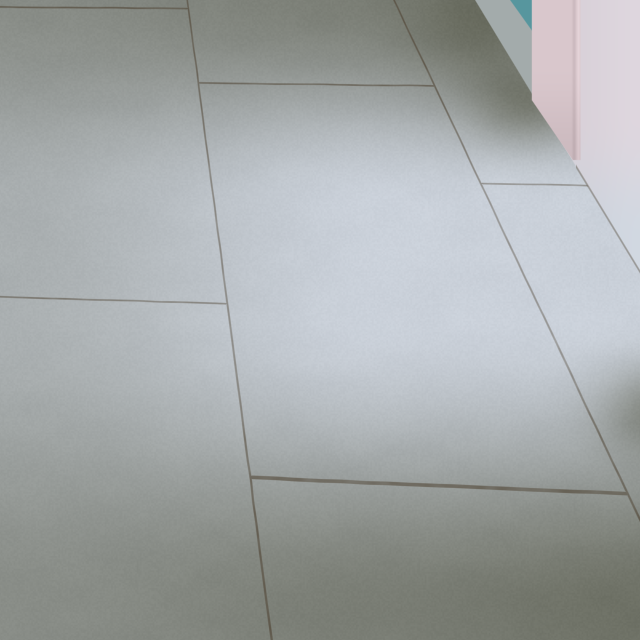
This texture is drawn by a Shadertoy shader. Its source:

```glsl
// A floor of large matt grey tiles in staggered columns, seen in perspective.
// Each point is projected onto the floor plane, where joints lie on a regular grid;
// a soft window glare, some shadows and a door foot at the upper right complete it.

const vec2 VANISH = vec2(0.1686, -0.945);   // vanishing point of the long joints, y down
const float HORIZON_TILT = 0.0407;
const float CROSS_TILT = 0.0499;            // convergence of the cross joints
const float TILE_WIDTH = 0.3333;
const float TILE_LENGTH = 0.3375;
const float FLOOR_EDGE = 1.385;             // right border, in tile widths

const vec3 TILE_DARK = vec3(0.38, 0.39, 0.335);
const vec3 TILE_LIGHT = vec3(0.80, 0.826, 0.862);
const vec3 JOINT = vec3(0.35, 0.315, 0.26);
const vec3 DOOR = vec3(0.85, 0.78, 0.80);
const vec3 WALL = vec3(0.85, 0.82, 0.85);
const vec3 SKIRTING = vec3(0.64, 0.67, 0.67);
const vec3 TEAL = vec3(0.34, 0.59, 0.62);

float hash(vec2 p) {
    vec3 q = fract(p.xyx * 0.1031);
    q += dot(q, q.yzx + 33.33);
    return fract((q.x + q.y) * q.z);
}

float noise(vec2 p) {
    vec2 cell = floor(p), f = fract(p);
    f = f * f * (3.0 - 2.0 * f);
    return mix(mix(hash(cell), hash(cell + vec2(1, 0)), f.x),
               mix(hash(cell + vec2(0, 1)), hash(cell + vec2(1, 1)), f.x), f.y);
}

// Coverage of a line of given half width, and of the inside of a signed distance
float stroke(float dist, float halfWidth, float px) {
    return 1.0 - smoothstep(halfWidth - px, halfWidth + px, abs(dist));
}

float inside(float dist, float px) {
    return 1.0 - smoothstep(-px, px, dist);
}

float blob(vec2 p, vec2 center, vec2 radius) {
    vec2 d = (p - center) / radius;
    return exp(-dot(d, d));
}

// Distance below the horizon
float floorDepth(vec2 p) {
    return p.y - VANISH.y + HORIZON_TILT * (p.x - VANISH.x);
}

// Floor position in tiles: x across the columns, y along them
vec2 floorPosition(vec2 p, float depth) {
    float offset = p.x - VANISH.x;
    float along = (1.0 + CROSS_TILT * offset) / depth;
    return vec2((offset / depth - 0.1308) / TILE_WIDTH, (along - 0.5947) / TILE_LENGTH);
}

// Light from 0 to 1: a band of glare, strongest right of the middle
float floorLight(vec2 p) {
    float side = smoothstep(0.0, 0.6, p.x);
    float band = smoothstep(0.0, 0.32, p.y) * (1.0 - smoothstep(0.5, 0.95, p.y));
    float light = mix(0.36, 0.23, side) + band * mix(0.31, 0.76, side);
    light -= 0.40 * blob(p, vec2(0.83, 0.17), vec2(0.09, 0.06));
    light -= 0.20 * blob(p, vec2(0.75, 0.06), vec2(0.11, 0.11));
    light -= 0.48 * blob(p, vec2(1.03, 0.64), vec2(0.09, 0.07));
    light -= 0.12 * blob(p, vec2(1.0, 0.95), vec2(0.25, 0.2));
    return max(light, 0.0);
}

vec3 floorColor(vec2 p, vec2 tile, float depth, float px) {
    float column = clamp(floor(tile.x), -1.0, 1.0);
    float along = tile.y + column / 3.0;    // each column is shifted by a third
    float light = floorLight(p);

    // Tile tint, cloudy wear and fine grain
    vec3 color = mix(TILE_DARK, TILE_LIGHT, light);
    color += 0.012 * (hash(vec2(column, floor(along)) + 17.0) - 0.5);
    color += 0.014 * (noise(p * vec2(18.0, 30.0)) - 0.5);
    color += 0.022 * (noise(p * 400.0) - 0.5);

    // Joints, measured on the canvas; near cross joints are wider
    float nearest = clamp(round(tile.x), -1.0, 1.0);
    float slope = (p.x - VANISH.x) / depth;
    float wobble = 0.0010 * (noise(p * 28.0) - 0.5);
    float longDist = (tile.x - nearest) * TILE_WIDTH * depth * inversesqrt(1.0 + slope * slope);
    float crossDist = (along - round(along)) * TILE_LENGTH * depth * depth;
    float longWidth = mix(0.0012, 0.0018, p.y);
    float crossWidth = 0.0013 + 0.0016 * smoothstep(0.55, 0.72, p.y);
    float joint = max(stroke(longDist + wobble, longWidth, px),
                      stroke(crossDist + wobble, crossWidth, px));
    float strength = mix(0.90, 0.45, light) * (0.8 + 0.3 * noise(p * 60.0));
    return mix(color, JOINT, joint * strength);
}

void mainImage(out vec4 fragColor, in vec2 fragCoord) {
    vec2 p = fragCoord / iResolution.xy;
    p.y = 1.0 - p.y;
    float px = 0.8 / min(iResolution.x, iResolution.y);
    float depth = floorDepth(p);
    vec2 tile = floorPosition(p, depth);
    vec3 color = floorColor(p, tile, depth, px);

    // Skirting with a teal corner, then the wall, beyond the floor edge
    float edge = (FLOOR_EDGE - tile.x) * TILE_WIDTH * depth * 0.86;
    vec3 beyond = mix(SKIRTING, TEAL, inside((p.y - 1.4 * (p.x - 0.797)) * 0.58, px));
    vec3 wall = mix(WALL, TILE_LIGHT, smoothstep(0.18, 0.38, p.y));
    wall += 0.02 * smoothstep(0.9, 1.0, p.x);
    beyond = mix(beyond, wall, inside(0.87 - p.x, px));
    color = mix(color, beyond, inside(edge, px));
    color = mix(color, JOINT, 0.45 * stroke(edge, 0.0013, px) * step(0.9, p.x));

    // Door foot with a slanted base and a pale rounded edge
    float base = (p.y - 0.158 - 1.46 * (p.x - 0.832)) * 0.565;
    float door = max(max(0.831 - p.x, p.x - 0.907), max(base, p.y - 0.25));
    vec3 doorColor = DOOR - 0.05 * smoothstep(0.1, 0.25, p.y);
    doorColor -= 0.06 * stroke(p.x - 0.897, 0.002, 0.003);
    doorColor += 0.05 * stroke(p.x - 0.904, 0.002, 0.003);
    color = mix(color, doorColor, inside(door, px));

    fragColor = vec4(clamp(color, 0.0, 1.0), 1.0);
}
```
